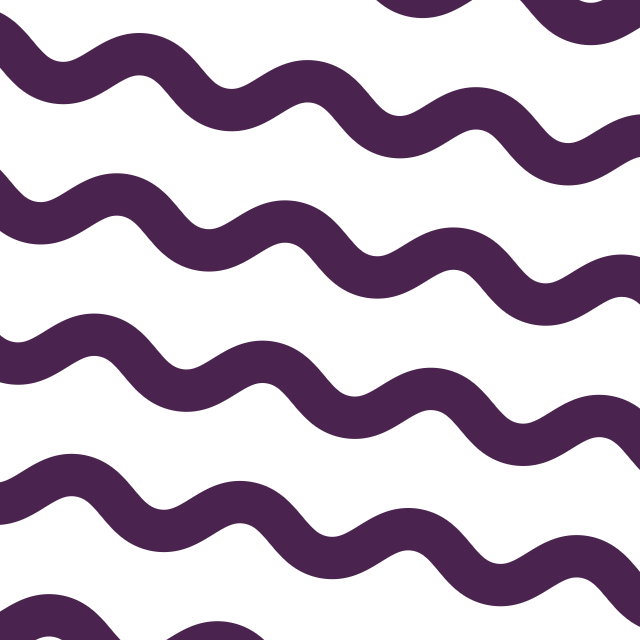
A WebGL 1 fragment shader for this pattern:

```glsl
precision highp float;
// Tilted rows of thick plum wavy stripes on white.

uniform vec2 u_resolution;

const float TAU = 6.2831853;

const vec3 PAPER = vec3(1.0);
const vec3 PLUM = vec3(0.29, 0.14, 0.31);

const float TILT = 0.1595;            // downward slant of the rows, radians
const float WAVELENGTH = 0.2664;      // crest to crest along a row
const float ROW_SPACING = 0.2220;     // distance between row axes
const float AMPLITUDE = 0.0336;       // main wave height
const float FLATTEN = 0.00102;        // third harmonic: flatter crests, steeper flanks
const float HALF_WIDTH = 0.0331;      // half the stripe thickness
const vec2 CREST = vec2(0.0810, 0.9066); // one crest, in tilted coordinates
const int REFINE_STEPS = 8;

const float K = TAU / WAVELENGTH;

float waveHeight(float x) {
  return AMPLITUDE * cos(K * x) - FLATTEN * cos(3.0 * K * x);
}

float waveSlope(float x) {
  return K * (3.0 * FLATTEN * sin(3.0 * K * x) - AMPLITUDE * sin(K * x));
}

// Distance to the wave: slide x toward the nearest point of the curve.
float waveDistance(vec2 p) {
  float x = p.x;
  for (int i = 0; i < REFINE_STEPS; i++) {
    float slope = waveSlope(x);
    float gap = waveHeight(x) - p.y;
    x -= (x - p.x + gap * slope) / (1.0 + slope * slope);
  }
  return length(vec2(x, waveHeight(x)) - p);
}

void main() {
  float side = min(u_resolution.x, u_resolution.y);
  vec2 uv = gl_FragCoord.xy / side;

  // Axes along and across the rows
  float c = cos(TILT);
  float s = sin(TILT);
  vec2 p = vec2(c * uv.x - s * uv.y, s * uv.x + c * uv.y) - CREST;

  // Repeat the row, centred on its axis
  p.y = mod(p.y + 0.5 * ROW_SPACING, ROW_SPACING) - 0.5 * ROW_SPACING;

  float edge = waveDistance(p) - HALF_WIDTH;
  float ink = clamp(0.5 - edge * side, 0.0, 1.0);
  gl_FragColor = vec4(mix(PAPER, PLUM, ink), 1.0);
}
```
